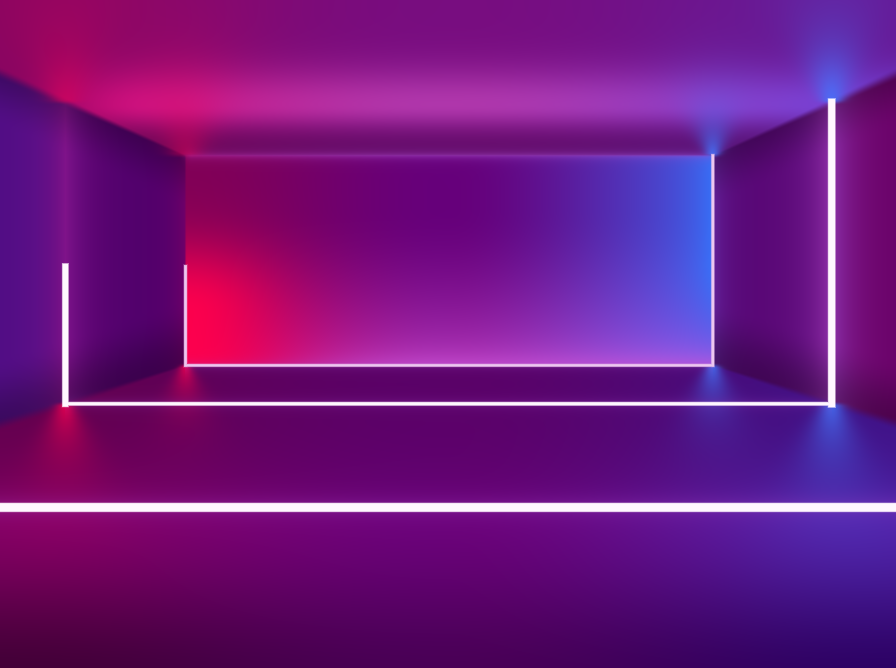
Reproduce this background procedurally as a Shadertoy shader.

```glsl
// Neon-lit room: nested light frames on violet walls, red glow left and blue glow right.

const float ASPECT = 1.338;                          // canvas width in heights
const vec4 BACK = vec4(0.277, 0.453, 1.0645, 0.767); // left, bottom, right, top
const vec4 MID = vec4(0.0976, 0.3955, 1.242, 0.847);
const float LEFT_TUBE_TOP = 0.601;
const float FRONT_Y = 0.2404;
const float FRONT_HALF = 0.0068;
const float CEILING_SLOPE = 0.447;
const float FLOOR_SLOPE = 0.32;

const vec3 TUBE_WHITE = vec3(1.0, 0.97, 1.0);
const vec3 TUBE_LILAC = vec3(0.93, 0.78, 0.94);
const vec3 NEON_RED = vec3(0.96, 0.0, 0.32);
const vec3 NEON_BLUE = vec3(0.27, 0.45, 0.98);
const vec3 HAZE = vec3(0.62, 0.25, 0.75);

vec3 blend3(float t, vec3 left, vec3 middle, vec3 right) {
    return t < 0.5 ? mix(left, middle, smoothstep(0.0, 0.5, t))
                   : mix(middle, right, smoothstep(0.5, 1.0, t));
}

float glow(float d, float radius) {
    return exp(-abs(d) / radius);
}

float bell(float d, float radius) {
    return exp(-d * d / (radius * radius));
}

// Light fanning out from a tube end, up (dir = 1) or down (dir = -1)
float plume(vec2 p, vec2 base, float dir, float reach) {
    float d = (p.y - base.y) * dir;
    float width = reach * (0.18 + 0.45 * max(d, 0.0) / reach);
    return smoothstep(-0.004, 0.004, d) * bell(p.x - base.x, width) * exp(-max(d, 0.0) / reach);
}

// Coverage of a straight tube from a to b
float tube(vec2 p, vec2 a, vec2 b, float halfWidth, float aa) {
    vec2 q = abs(p - 0.5 * (a + b)) - 0.5 * abs(b - a) - halfWidth;
    float d = max(q.x, q.y);
    return 1.0 - smoothstep(-aa, aa, d);
}

vec3 ceilingColor(vec2 p, float t) {
    vec3 base = blend3(t, vec3(0.54, 0.02, 0.38), vec3(0.47, 0.05, 0.50), vec3(0.40, 0.10, 0.59));
    vec3 band = blend3(t, vec3(0.86, 0.03, 0.46), vec3(0.71, 0.23, 0.69), vec3(0.46, 0.27, 0.86));
    float d = p.y - MID.w + 0.004;
    float strength = bell(d, d > 0.0 ? 0.055 : 0.033) * smoothstep(0.0, 0.22, p.x);
    base *= mix(0.82, 1.0, smoothstep(0.77, 0.86, p.y));
    return mix(base, band, strength * 0.9);
}

vec3 backWallColor(vec2 p) {
    float t = (p.x - BACK.x) / (BACK.z - BACK.x);
    float h = (p.y - BACK.y) / (BACK.w - BACK.y);
    vec3 top = blend3(t, vec3(0.50, 0.0, 0.34), vec3(0.40, 0.0, 0.48), vec3(0.30, 0.24, 0.78));
    vec3 low = blend3(t, vec3(0.86, 0.0, 0.38), vec3(0.62, 0.15, 0.66), vec3(0.48, 0.33, 0.90));
    vec3 col = mix(low, top, smoothstep(-0.1, 0.75, h));
    col = mix(col, vec3(0.86, 0.36, 0.88), 0.65 * glow(p.y - BACK.y, 0.025) * smoothstep(0.0, 0.5, t));
    col = mix(col, vec3(0.20, 0.47, 1.0), 0.85 * glow(p.x - BACK.z, 0.055) * smoothstep(-0.1, 0.5, h));
    float red = bell(p.x - BACK.x, 0.13) * bell(max(p.y - 0.53, 0.0), 0.10);
    return mix(col, vec3(1.0, 0.0, 0.30), red * 0.95);
}

vec3 sideWallColor(vec2 p, float ceilY, float floorY) {
    bool isLeft = p.x < 0.5 * ASPECT;
    float d = p.x - (isLeft ? MID.x : MID.z);
    vec3 outer = isLeft ? vec3(0.31, 0.05, 0.52) : vec3(0.41, 0.0, 0.40);
    vec3 inner = isLeft ? vec3(0.31, 0.0, 0.42) : vec3(0.34, 0.02, 0.45);
    vec3 col = mix(outer, inner, smoothstep(-0.05, 0.05, isLeft ? d : -d));
    col = mix(col, isLeft ? vec3(0.56, 0.09, 0.56) : HAZE, 0.75 * glow(d, 0.035));
    float corner = glow(p.x - (isLeft ? BACK.x : BACK.z), 0.022);
    col = mix(col, isLeft ? vec3(0.52, 0.0, 0.40) : vec3(0.42, 0.22, 0.72), 0.6 * corner);
    float shade = smoothstep(0.0, 0.10, p.y - floorY) * smoothstep(-0.02, 0.08, ceilY - p.y);
    return col * mix(0.72, 1.0, shade);
}

vec3 floorColor(vec2 p, float t) {
    vec3 dark = blend3(t, vec3(0.25, 0.0, 0.21), vec3(0.28, 0.0, 0.33), vec3(0.17, 0.0, 0.38));
    vec3 lit = blend3(t, vec3(0.55, 0.0, 0.42), vec3(0.44, 0.01, 0.50), vec3(0.34, 0.15, 0.70));
    float near = smoothstep(-0.03, FRONT_Y, p.y);
    float far = mix(0.42, 0.85, glow(p.y - FRONT_Y, 0.07));
    return mix(dark, lit, p.y < FRONT_Y ? near * 0.9 : far);
}

void mainImage(out vec4 fragColor, in vec2 fragCoord) {
    vec2 p = fragCoord / iResolution.xy * vec2(ASPECT, 1.0);
    float t = p.x / ASPECT;
    float aa = max(0.0014, 0.8 / iResolution.y);

    // Room surfaces in one-point perspective
    float outside = max(BACK.x - p.x, p.x - BACK.z);
    float depth = max(outside, 0.0);
    float ceilY = BACK.w + CEILING_SLOPE * depth;
    float floorY = BACK.y - FLOOR_SLOPE * depth;
    float soft = 0.002 + 0.03 * depth;
    vec3 col = mix(backWallColor(p), sideWallColor(p, ceilY, floorY), smoothstep(-0.002, 0.002, outside));
    col = mix(col, ceilingColor(p, t), smoothstep(-soft, soft, p.y - ceilY));
    col = mix(col, floorColor(p, t), smoothstep(-soft, soft, floorY - p.y));

    // Faint lit edge where the ceiling meets the back wall
    float edge = glow(p.y - BACK.w, 0.006) * smoothstep(0.01, -0.01, outside);
    col = mix(col, blend3(t, vec3(0.72, 0.08, 0.50), HAZE, vec3(0.50, 0.35, 0.90)), 0.6 * edge);

    // Two light frames with plumes at their corners
    for (int i = 0; i < 2; i++) {
        float k = float(i);
        vec4 f = i == 0 ? BACK : MID;
        float reach = mix(0.055, 0.085, k);
        col = mix(col, NEON_RED, 0.85 * plume(p, f.xy, -1.0, reach * 0.8));
        col = mix(col, NEON_BLUE, 0.85 * plume(p, f.zy, -1.0, reach));
        col = mix(col, NEON_BLUE, 0.90 * plume(p, f.zw, 1.0, reach));
        col = mix(col, NEON_RED, 0.40 * plume(p, f.xw, 1.0, 0.13));
        float lower = tube(p, f.xy, f.zy, mix(0.0022, 0.0028, k), aa);
        float left = tube(p, f.xy, vec2(f.x, LEFT_TUBE_TOP), mix(0.0024, 0.0048, k), aa);
        float right = tube(p, f.zy, f.zw, mix(0.0024, 0.0056, k), aa);
        col = mix(col, HAZE, 0.35 * glow(p.y - f.y, 0.006) * step(f.x, p.x) * step(p.x, f.z));
        col = mix(col, mix(TUBE_LILAC, TUBE_WHITE, k), max(lower, max(left, right)));
    }

    // Front floor tube
    col = mix(col, HAZE, 0.40 * glow(p.y - FRONT_Y, 0.012));
    col = mix(col, TUBE_WHITE, tube(p, vec2(-1.0, FRONT_Y), vec2(ASPECT + 1.0, FRONT_Y), FRONT_HALF, aa));
    fragColor = vec4(col, 1.0);
}
```
